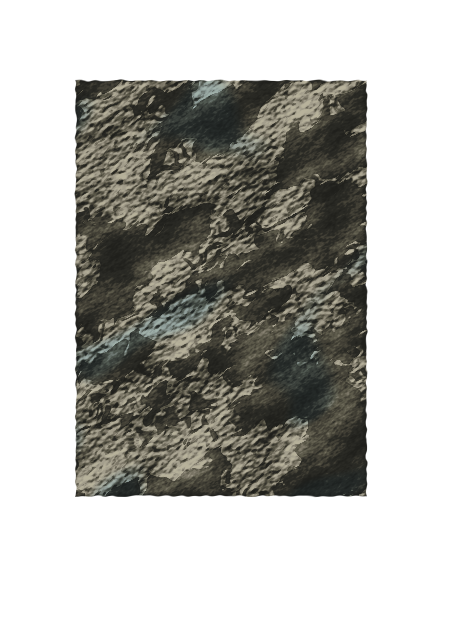
Give the GLSL for this texture, as a Shadertoy shader.

```glsl
const vec3 PAPER = vec3(1.0);
const vec3 SOOT = vec3(0.12, 0.12, 0.105);
const vec3 CHARCOAL = vec3(0.16, 0.16, 0.14);
const vec3 UMBER = vec3(0.26, 0.25, 0.21);
const vec3 OLIVE = vec3(0.36, 0.35, 0.29);
const vec3 STONE = vec3(0.49, 0.47, 0.41);
const vec3 SAND = vec3(0.64, 0.62, 0.55);
const vec3 CHALK = vec3(0.72, 0.70, 0.61);
const vec3 COOL_TINT = vec3(0.88, 1.0, 1.10);

const vec2 PLATE_CENTER = vec2(0.4895, 0.5495);
const vec2 PLATE_HALF = vec2(0.3215, 0.3245);
const float EDGE_WOBBLE = 0.0007;
const float EDGE_SHADE = 0.008;

const float WASH_TONE = -0.65;   // mean tone inside the dark stains
const float BARE_TONE = 0.80;    // mean tone of the exposed ground
const float CLOUD_AMOUNT = 0.50;
const float RIM_AMOUNT = 0.65;
const float GRIT_AMOUNT = 0.50;
const float PIT_AMOUNT = 1.10;
const float TONE_SLOPE = 1.75;
const vec2 LIGHT_STEP = vec2(-0.0018, 0.0038);

// Integer slant of the noise lattice: grain rises to the right, yet wraps.
const mat2 SLANT = mat2(2.0, -2.0, 1.0, 5.0);
const mat2 UNSLANT = mat2(5.0, 2.0, -1.0, 2.0);  // adjugate of SLANT
const float SLANT_DET = 12.0;

float hash(vec2 p) {
    vec3 q = fract(p.xyx * 0.1031);
    q += dot(q, q.yzx + 33.33);
    return fract((q.x + q.y) * q.z);
}

float cornerSlope(vec2 cell, vec2 offset, float freq, float seed) {
    vec2 id = floor(mod(UNSLANT * cell + 0.5, SLANT_DET * freq));
    float angle = 6.28318 * hash(id + seed * vec2(17.0, 31.0));
    return dot(vec2(cos(angle), sin(angle)), offset);
}

// Wrapping gradient noise on the slanted lattice, near unit deviation.
float noise(vec2 uv, float freq, float seed) {
    vec2 p = SLANT * uv * freq;
    vec2 i = floor(p), f = p - i;
    vec2 w = f * f * f * (f * (f * 6.0 - 15.0) + 10.0);
    vec2 e = vec2(1.0, 0.0);
    float low = mix(cornerSlope(i, f, freq, seed),
                    cornerSlope(i + e, f - e, freq, seed), w.x);
    float high = mix(cornerSlope(i + e.yx, f - e.yx, freq, seed),
                     cornerSlope(i + 1.0, f - 1.0, freq, seed), w.x);
    return 4.6 * mix(low, high, w.y);
}

float fbm(vec2 uv, float freq, float seed) {
    float sum = 0.0, gain = 0.87;
    for (int k = 0; k < 4; k++) {
        sum += gain * noise(uv, freq, seed + float(k));
        freq *= 2.0;
        gain *= 0.5;
    }
    return sum;
}

// Positive inside stains; the folded octaves give rounded, lobed borders.
float stainField(vec2 uv) {
    float field = noise(uv, 2.0, 1.0) + 0.55 * noise(uv, 4.0, 2.0);
    field += 0.55 * (abs(noise(uv, 6.0, 3.0)) - 0.8);
    field += 0.32 * (abs(noise(uv, 13.0, 4.0)) - 0.8);
    return field + 0.17 * noise(uv, 28.0, 5.0) + 0.12;
}

float relief(vec2 uv) {
    return noise(uv, 20.0, 6.0) + 0.6 * noise(uv, 38.0, 7.0);
}

vec3 inkColor(float t) {
    vec3 c = mix(SOOT, CHARCOAL, smoothstep(0.0, 0.11, t));
    c = mix(c, UMBER, smoothstep(0.11, 0.33, t));
    c = mix(c, OLIVE, smoothstep(0.33, 0.58, t));
    c = mix(c, STONE, smoothstep(0.58, 0.81, t));
    c = mix(c, SAND, smoothstep(0.81, 0.95, t));
    return mix(c, CHALK, smoothstep(0.95, 1.0, t));
}

void mainImage(out vec4 fragColor, in vec2 fragCoord) {
    vec2 uv = fragCoord / iResolution.xy;
    float aspect = iResolution.x / iResolution.y;

    // Stains over bare ground
    vec2 warped = uv + 0.006 * vec2(noise(uv, 7.0, 8.0), noise(uv, 7.0, 9.0));
    float stain = stainField(warped);
    float wash = smoothstep(-0.16, 0.16, stain);
    float tone = mix(BARE_TONE, WASH_TONE, wash);
    tone += CLOUD_AMOUNT * fbm(uv, 3.0, 12.0);
    tone -= RIM_AMOUNT * exp(-pow(stain / 0.13, 2.0));

    // Embossed grit, pits and fine grain
    float bare = mix(1.0, 0.22, wash);
    tone += GRIT_AMOUNT * bare * (relief(uv) - relief(uv + LIGHT_STEP));
    tone -= PIT_AMOUNT * bare * smoothstep(0.6, 1.5, noise(uv, 30.0, 18.0));
    tone += 0.16 * noise(uv, 60.0, 19.0);

    // Plate with a slightly worn, darkened edge
    vec2 side = (abs(uv - PLATE_CENTER) - PLATE_HALF) * vec2(aspect, 1.0);
    float dist = max(side.x, side.y) + EDGE_WOBBLE * noise(uv, 16.0, 20.0);
    tone -= 0.8 * smoothstep(-EDGE_SHADE, 0.0, dist);

    vec3 ink = inkColor(1.0 / (1.0 + exp(-TONE_SLOPE * tone)));
    ink *= mix(vec3(1.0), COOL_TINT, smoothstep(0.9, 2.0, noise(uv, 2.0, 21.0)));
    float soft = 0.8 / iResolution.y;
    fragColor = vec4(mix(ink, PAPER, smoothstep(-soft, soft, dist)), 1.0);
}
```
